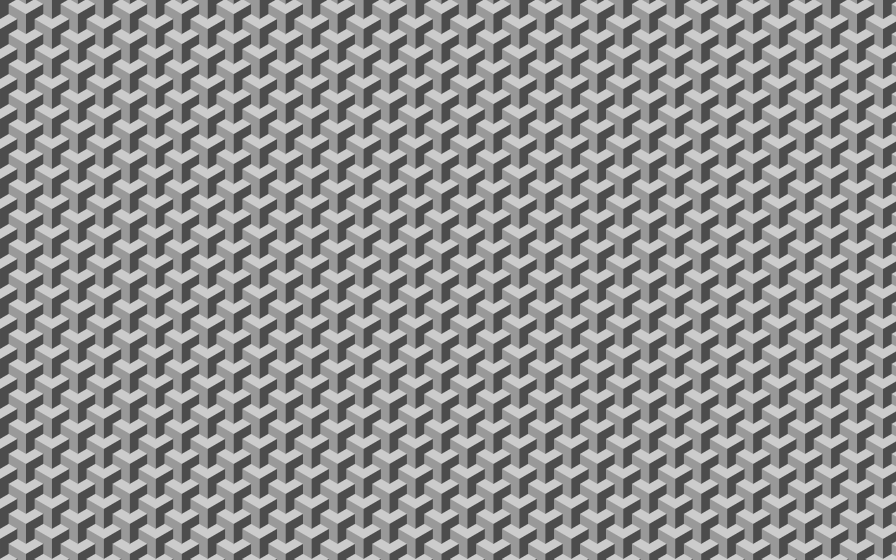
Reproduce this pattern procedurally as a Shadertoy shader.

```glsl
const float COLUMNS = 34.5;                 // tripod columns across the width
const float ARM_WIDTH = 1.0 / (3.0 * COLUMNS);
const float EDGE = ARM_WIDTH / 0.8660254;   // side of one rhombus
const vec2 ANCHOR = vec2(1.0 / COLUMNS, 0.375);
const vec3 TOP_COLOR = vec3(0.80);
const vec3 LEFT_COLOR = vec3(0.60);
const vec3 RIGHT_COLOR = vec3(0.30);

// Coordinates along the up-right and up-left isometric edges
vec2 toIsometric(vec2 p) {
    float rise = p.y / EDGE;
    float run = 0.5 * p.x / ARM_WIDTH;
    return vec2(rise + run, rise - run);
}

// Coverage of an L of three rhombi, repeated every three edges
float faceCoverage(vec2 face, float pixel) {
    vec2 q = mod(face + 0.5, 3.0) - 0.5;
    float shortSide = min(q.x, q.y);
    float longSide = max(q.x, q.y);
    float inside = min(shortSide, min(2.0 - longSide, 1.0 - shortSide));
    return clamp(0.5 + inside * ARM_WIDTH / pixel, 0.0, 1.0);
}

void mainImage(out vec4 fragColor, in vec2 fragCoord) {
    float pixel = 1.0 / iResolution.x;
    vec2 iso = toIsometric(fragCoord * pixel - ANCHOR);

    // The same L seen along each pair of the three edge directions
    float top = faceCoverage(iso, pixel);
    float left = faceCoverage(vec2(iso.y - iso.x, -iso.x), pixel);
    float right = faceCoverage(vec2(-iso.y, iso.x - iso.y), pixel);

    // Blend neighbouring faces by their share of the pixel
    vec3 color = TOP_COLOR * top + LEFT_COLOR * left + RIGHT_COLOR * right;
    fragColor = vec4(color / max(top + left + right, 0.001), 1.0);
}
```
